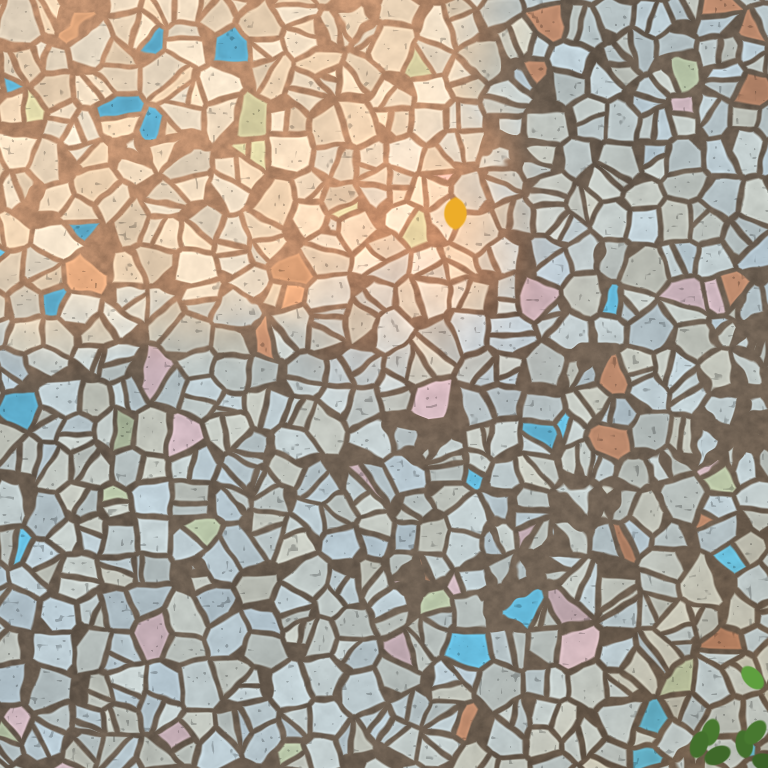
Give the GLSL for this texture, as a WebGL 2 fragment shader.

```glsl
#version 300 es
precision highp float;
// Broken-tile mosaic set in brown grout, with warm sunlight falling on the upper left.

uniform vec2 u_resolution;
out vec4 fragColor;

float hash(vec2 p) {
  return fract(sin(dot(p, vec2(127.1, 311.7))) * 43758.5453);
}

vec2 hash2(vec2 p) {
  return vec2(hash(p), hash(p + 37.3));
}

float noise(vec2 p) {
  vec2 i = floor(p), f = fract(p);
  f = f * f * (3.0 - 2.0 * f);
  return mix(mix(hash(i), hash(i + vec2(1, 0)), f.x),
             mix(hash(i + vec2(0, 1)), hash(i + vec2(1, 1)), f.x), f.y);
}

float fbm(vec2 p) {
  float sum = 0.0, amp = 0.5;
  for (int i = 0; i < 4; i++) {
    sum += amp * noise(p);
    p = p * 2.03 + 17.1;
    amp *= 0.5;
  }
  return sum / 0.94;
}

vec2 tileCentre(vec2 cell) {
  return cell + 0.5 + 0.84 * (hash2(cell) - 0.5);
}

// Squared distance to a tile centre, less a random weight that varies tile size
float power(vec2 p, vec2 cell) {
  vec2 d = p - tileCentre(cell);
  return dot(d, d) - 0.22 * hash(cell + 71.9);
}

// Distance to the edge of the shard at p; id receives a key for that shard
float shardEdge(vec2 p, out vec2 id) {
  vec2 base = floor(p);
  float nearest = 1e3;
  for (int y = -2; y <= 2; y++)
    for (int x = -2; x <= 2; x++) {
      vec2 cell = base + vec2(x, y);
      float d = power(p, cell);
      if (d < nearest) { nearest = d; id = cell; }
    }
  vec2 centre = tileCentre(id);
  float edge = 1e3;
  for (int y = -2; y <= 2; y++)
    for (int x = -2; x <= 2; x++) {
      vec2 cell = base + vec2(x, y);
      if (cell == id) continue;
      float gap = 2.0 * length(tileCentre(cell) - centre);
      edge = min(edge, (power(p, cell) - nearest) / gap);
    }
  // Chip one side off, then crack about half of the tiles in two
  vec2 r = hash2(id + 5.7);
  float a = 6.2832 * r.x;
  edge = min(edge, 0.38 + 0.25 * r.y - dot(p - centre, vec2(cos(a), sin(a))));
  a += 1.2 + 1.5 * r.y;
  float crack = dot(p - centre, vec2(cos(a), sin(a))) + 0.25 * (r.x - 0.5);
  if (hash(id + 13.1) < 0.5) {
    edge = min(edge, abs(crack));
    id += crack > 0.0 ? 0.37 : 0.0;
  }
  return edge;
}

// Glaze colour: mostly pale, with a few coloured shards
vec3 glaze(vec2 id, float sun) {
  float pick = hash(id + 91.7), tone = hash(id + 23.3);
  vec3 cool = mix(vec3(0.77, 0.78, 0.74), vec3(0.72, 0.79, 0.83), tone);
  vec3 warm = mix(vec3(0.95, 0.84, 0.71), vec3(0.93, 0.88, 0.80), tone);
  vec3 col = mix(cool, warm, sun);
  if (pick < 0.022) col = vec3(0.40, 0.73, 0.86);
  else if (pick < 0.047) col = mix(vec3(0.72, 0.53, 0.42), vec3(0.90, 0.67, 0.50), sun);
  else if (pick < 0.070) col = mix(vec3(0.79, 0.70, 0.73), vec3(0.93, 0.74, 0.68), sun);
  else if (pick < 0.095) col = mix(vec3(0.69, 0.74, 0.63), vec3(0.86, 0.83, 0.65), sun);
  return col * (0.91 + 0.14 * hash(id + 57.1));
}

void main() {
  vec2 uv = gl_FragCoord.xy / min(u_resolution.x, u_resolution.y);
  vec2 p = uv * 22.0;
  p += 0.09 * (vec2(noise(p * 2.7), noise(p * 2.7 + 40.0)) - 0.5);

  // Patch of sunlight with a ragged border
  vec2 drift = uv + 0.16 * (vec2(fbm(uv * 6.0), fbm(uv * 6.0 + 9.0)) - 0.5);
  float sun = smoothstep(0.48, 0.68, drift.y) * (1.0 - smoothstep(0.53, 0.68, drift.x));

  // Grout, with grit and dirt
  float grit = fbm(p * 5.0), dirt = fbm(uv * 9.0 + 3.0);
  vec3 grout = mix(vec3(0.41, 0.36, 0.31), vec3(0.70, 0.53, 0.41), sun);
  grout *= 0.72 + 0.32 * grit + 0.26 * dirt;

  // Shards, with mottling, pits and pale worn rims
  vec2 id;
  float edge = shardEdge(p, id);
  float gap = 0.06 + 0.03 * hash(id + 3.9) + 0.22 * smoothstep(0.68, 0.82, dirt);
  vec3 shard = glaze(id, sun) * (0.94 + 0.12 * fbm(p * 3.0));
  shard *= 1.0 - 0.22 * smoothstep(0.82, 0.95, noise(p * 8.0));
  shard *= 1.0 + 0.06 * (1.0 - smoothstep(0.03, 0.12, edge - gap));
  vec3 col = mix(grout, shard, smoothstep(-0.03, 0.04, edge - gap));

  // Pink glow at the end of the light, dusty lower right
  col += vec3(0.08, 0.02, 0.0) * exp(-40.0 * dot(uv - vec2(0.55, 0.65), uv - vec2(0.55, 0.65)));
  col *= mix(vec3(1.0), vec3(1.0, 0.95, 0.89), smoothstep(0.9, 1.5, uv.x + 0.5 - uv.y));

  // Green leaves in the lower right corner
  for (int i = 0; i < 7; i++) {
    vec2 r = hash2(vec2(i, 8.3));
    vec2 q = uv - vec2(0.91, 0.0) - vec2(0.09, 0.12) * r;
    float a = 6.2832 * hash(r);
    q = mat2(cos(a), sin(a), -sin(a), cos(a)) * q;
    float leaf = length(q * vec2(1.0, 1.6)) - 0.018;
    vec3 green = vec3(0.30, 0.50, 0.20) * (0.75 + 0.5 * r.y);
    col = mix(col, green, 1.0 - smoothstep(-0.002, 0.002, leaf));
  }
  // One fallen yellow leaf
  vec2 q = uv - vec2(0.593, 0.722);
  float fallen = length(q * vec2(1.0, 0.9)) + 0.3 * abs(q.x) - 0.019;
  col = mix(col, vec3(0.93, 0.68, 0.16), 1.0 - smoothstep(-0.002, 0.002, fallen));

  fragColor = vec4(clamp(col, 0.0, 1.0), 1.0);
}
```
